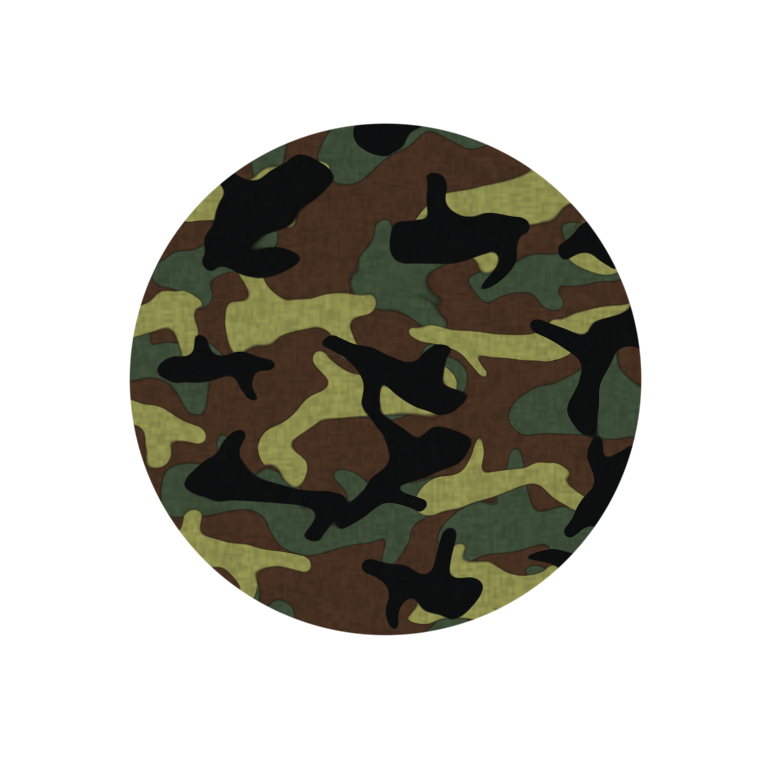
Reproduce this pattern procedurally as a three.js fragment shader.

```glsl
varying vec2 vUv;

const vec3 WHITE = vec3(1.0);
const vec3 BROWN = vec3(0.265, 0.183, 0.127);
const vec3 GREEN = vec3(0.230, 0.288, 0.209);
const vec3 OLIVE = vec3(0.545, 0.545, 0.302);
const vec3 BLACK = vec3(0.052, 0.055, 0.057);

const vec2 DISC_CENTER = vec2(0.502, 0.506);
const float DISC_RADIUS = 0.333;
const vec2 CELLS = vec2(4.0, 6.0);     // patches per canvas, whole numbers
const float JITTER = 0.5;              // share of a cell
const float TILT = 0.28;               // mean direction of the patches
const float BLEND = 0.018;             // rounding where limbs join
const float SOFTNESS = 0.0013;         // half width of a smoothed edge
const float OUTLINE_WIDTH = 0.0024;
const float OUTLINE_DEPTH = 0.28;
const float WEAVE_DEPTH = 0.13;

// Per layer: half length, thickness, spread of direction, seed
const vec4 GREEN_SHAPE = vec4(0.080, 0.026, 0.7, 17.0);
const vec4 OLIVE_SHAPE = vec4(0.090, 0.020, 0.9, 43.0);
const vec4 BLACK_SHAPE = vec4(0.075, 0.018, 1.7, 71.0);

vec2 hash2(vec2 cell, float seed) {
  vec3 q = fract(vec3(cell.xyx + seed * 1.37) * vec3(0.1031, 0.1030, 0.0973));
  q += dot(q, q.yzx + 33.33);
  return fract((q.xx + q.yz) * q.zy);
}

// Smooth value noise that wraps after a whole number of cells
vec2 noise2(vec2 p, vec2 period, float seed) {
  vec2 q = p * period;
  vec2 i = floor(q);
  vec2 f = fract(q);
  f = f * f * (3.0 - 2.0 * f);
  vec2 a = hash2(mod(i, period), seed);
  vec2 b = hash2(mod(i + vec2(1.0, 0.0), period), seed);
  vec2 c = hash2(mod(i + vec2(0.0, 1.0), period), seed);
  vec2 d = hash2(mod(i + 1.0, period), seed);
  return mix(mix(a, b, f.x), mix(c, d, f.x), f.y);
}

float smoothUnion(float a, float b) {
  float h = max(BLEND - abs(a - b), 0.0) / BLEND;
  return min(a, b) - h * h * BLEND * 0.25;
}

// Limb with round ends and a radius that tapers from a to b
float limb(vec2 p, vec2 a, vec2 b, float radiusA, float radiusB) {
  vec2 ba = b - a;
  float h = clamp(dot(p - a, ba) / dot(ba, ba), 0.0, 1.0);
  return length(p - a - ba * h) - mix(radiusA, radiusB, h);
}

vec2 direction(float angle) {
  return vec2(cos(angle), sin(angle));
}

// Wavy displacement, stronger sideways so that edges form flat fingers
vec2 warp(vec2 p, float seed) {
  vec2 broad = noise2(p, vec2(7.0, 12.0), seed + 3.0) - 0.5;
  vec2 fine = noise2(p, vec2(19.0, 30.0), seed + 5.0) - 0.5;
  return p + broad * vec2(0.085, 0.050) + fine * vec2(0.022, 0.014);
}

// Signed distance to a layer of branching patches, one per cell
float patches(vec2 p, vec2 offset, vec4 shape) {
  float seed = shape.w;
  vec2 q = warp(p, seed) + offset;
  vec2 home = floor(q * CELLS);
  float dist = 1.0;
  for (int y = -1; y <= 1; y++) {
    for (int x = -1; x <= 1; x++) {
      vec2 cell = home + vec2(float(x), float(y));
      vec2 id = mod(cell, CELLS);
      vec2 place = hash2(id, seed);
      vec2 form = hash2(id, seed + 7.0);
      vec2 twist = hash2(id, seed + 13.0);
      vec2 local = q - (cell + 0.5 + JITTER * (place - 0.5)) / CELLS;

      float size = mix(0.78, 1.22, form.x);
      float thick = shape.y * size;
      float angle = TILT + shape.z * (form.y - 0.5);
      float flip = twist.x < 0.5 ? -1.0 : 1.0;
      vec2 along = direction(angle) * shape.x * size * flip;
      float spine = limb(local, -along, along, thick * 1.35, thick * 0.65);

      vec2 rootA = along * mix(-0.8, -0.1, twist.y);
      vec2 rootB = along * mix(0.2, 0.8, place.x);
      vec2 reachA = direction(angle + 1.1 + 0.6 * place.y) * 0.058 * size;
      vec2 reachB = direction(angle - 1.0 - 0.6 * twist.x) * 0.055 * size;
      float armA = limb(local, rootA, rootA + reachA, thick, thick * 0.6);
      float armB = limb(local, rootB, rootB + reachB, thick * 0.9, thick * 0.6);
      dist = smoothUnion(dist, smoothUnion(spine, min(armA, armB)));
    }
  }
  return dist;
}

float cover(float dist) {
  return 1.0 - smoothstep(-SOFTNESS, SOFTNESS, dist);
}

vec3 paint(vec3 base, vec3 ink, float dist) {
  float outline = 1.0 - smoothstep(0.0, OUTLINE_WIDTH, abs(dist));
  return mix(base, ink, cover(dist)) * (1.0 - OUTLINE_DEPTH * outline);
}

void main() {
  // Printed layers, from the ground up
  vec3 cloth = paint(BROWN, GREEN, patches(vUv, 0.5 / CELLS, GREEN_SHAPE));
  cloth = paint(cloth, OLIVE, patches(vUv, vec2(0.0), OLIVE_SHAPE));
  cloth = mix(cloth, BLACK, cover(patches(vUv, vec2(0.07, 0.05), BLACK_SHAPE)));

  // Fine crossed threads
  float weave = noise2(vUv, vec2(256.0, 96.0), 5.0).x + noise2(vUv, vec2(96.0, 256.0), 9.0).y - 1.0;
  cloth *= 1.0 + WEAVE_DEPTH * weave;

  float disc = cover(length(vUv - DISC_CENTER) - DISC_RADIUS);
  gl_FragColor = vec4(mix(WHITE, cloth, disc), 1.0);
}
```
